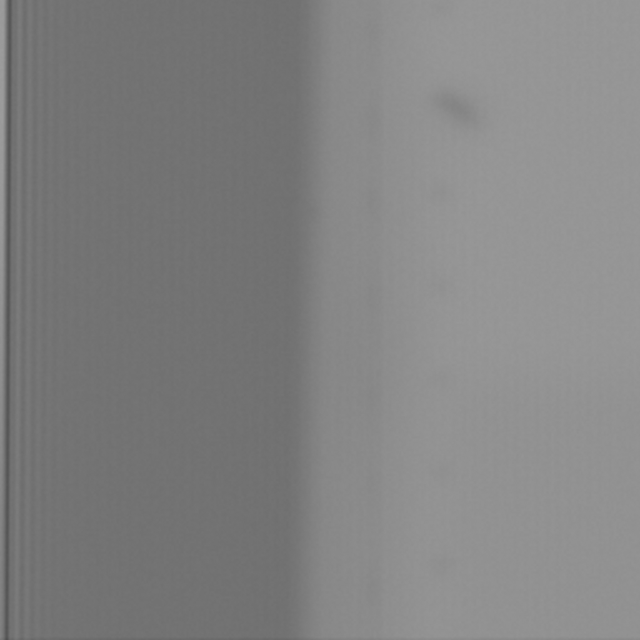
Reproduce this texture procedurally as a three.js fragment shader.

```glsl
#define DARK_GREY 0.448
#define MID_GREY 0.530
#define LIGHT_GREY 0.579
#define FRINGE_PERIOD 0.0163
#define FRINGE_DEPTH 0.026
#define SPOT_SPACING 0.145
#define SPOT_DEPTH 0.020
#define GRAIN_CELLS 256.0
#define GRAIN_DEPTH 0.014
#define RIPPLE_DEPTH 0.0025

varying vec2 vUv;

float hash(vec2 p) {
  vec3 q = fract(vec3(p.xyx) * 0.1031);
  q += dot(q, q.yzx + 33.33);
  return fract((q.x + q.y) * q.z);
}

float noise(vec2 p) {
  vec2 cell = floor(p);
  vec2 f = fract(p);
  f = f * f * (3.0 - 2.0 * f);
  return mix(mix(hash(cell), hash(cell + vec2(1.0, 0.0)), f.x),
             mix(hash(cell + vec2(0.0, 1.0)), hash(cell + 1.0), f.x), f.y);
}

float blob(vec2 p, vec2 center, vec2 radius) {
  vec2 d = (p - center) / radius;
  return exp(-dot(d, d));
}

// Broad vertical bands from dark on the left to light on the right
float bands(vec2 p) {
  float boundary = 0.470 + 0.018 * p.y;
  float grey = DARK_GREY + 0.008 * exp(-p.x * 9.0);
  grey -= 0.003 * blob(p, vec2(0.43, p.y), vec2(0.07, 1.0));
  grey = mix(grey, MID_GREY, smoothstep(-0.030, 0.040, p.x - boundary));
  grey += 0.014 * smoothstep(0.49, 0.57, p.x);
  grey += 0.010 * smoothstep(0.588, 0.602, p.x);
  grey += (LIGHT_GREY - MID_GREY - 0.024) * smoothstep(0.58, 0.70, p.x);

  // Gentle uneven light across the right side
  float right = smoothstep(0.64, 0.76, p.x);
  grey += right * mix(-0.009, 0.007, smoothstep(0.34, 0.48, p.y));
  float lit = smoothstep(0.48, 0.55, p.x);
  grey -= lit * 0.010 * blob(p, vec2(0.55, 0.43), vec2(0.09, 0.13));
  grey += lit * 0.006 * blob(p, vec2(0.65, 0.93), vec2(0.07, 0.10));
  return grey;
}

// Bright rim, dark line and fading fringes at the left border
float leftFringes(vec2 p) {
  float x = p.x - 0.005 * (p.y - 0.5);
  float wave = -cos(6.28318 * (x - 0.0365) / FRINGE_PERIOD);
  float fade = smoothstep(0.016, 0.028, x) * exp(-max(x - 0.028, 0.0) * 30.0);
  float shade = FRINGE_DEPTH * wave * fade;
  shade -= 0.115 * blob(vec2(x, 0.0), vec2(0.0130, 0.0), vec2(0.0036, 1.0));
  float rim = mix(0.05, 0.15, smoothstep(0.0, 0.85, p.y));
  return shade + rim * (1.0 - smoothstep(0.002, 0.010, x));
}

// Two columns of faint marks and one larger slanted smudge
float marks(vec2 p) {
  float shade = 0.0;
  for (int i = 0; i < 7; i++) {
    float row = float(i);
    float strength = 0.45 + 0.55 * hash(vec2(row, 3.0));
    vec2 outer = vec2(0.690, 0.118 + SPOT_SPACING * row);
    vec2 inner = vec2(0.582, 0.090 + SPOT_SPACING * row);
    inner.y += 0.03 * (hash(vec2(row, 8.0)) - 0.5);
    shade += SPOT_DEPTH * strength * blob(p, outer, vec2(0.021, 0.018));
    shade += 0.6 * SPOT_DEPTH * strength * blob(p, inner, vec2(0.015, 0.028));
  }
  shade += 0.012 * blob(p, vec2(0.492, 0.668), vec2(0.011, 0.013));

  vec2 d = p - vec2(0.718, 0.829);
  vec2 slanted = vec2(0.8 * d.x - 0.6 * d.y, 0.6 * d.x + 0.8 * d.y);
  shade += 0.042 * blob(slanted, vec2(0.0), vec2(0.036, 0.019));
  shade += 0.020 * blob(p, vec2(0.722, 0.826), vec2(0.050, 0.042));
  return shade;
}

// Faint vertical ripples and fine grain
float grain(vec2 p) {
  float ripple = cos(6.28318 * p.x / FRINGE_PERIOD);
  float patches = noise(vec2(p.x * 14.0, p.y * 3.0));
  float specks = noise(p * GRAIN_CELLS) - 0.5;
  float fineSpecks = hash(floor(p * GRAIN_CELLS * 2.0)) - 0.5;
  return RIPPLE_DEPTH * ripple * patches
       + GRAIN_DEPTH * (0.8 * specks + 0.3 * fineSpecks);
}

void main() {
  float grey = bands(vUv) + leftFringes(vUv) - marks(vUv) + grain(vUv);
  grey -= 0.03 * (1.0 - smoothstep(0.0, 0.006, vUv.y));
  gl_FragColor = vec4(vec3(grey), 1.0);
}
```
